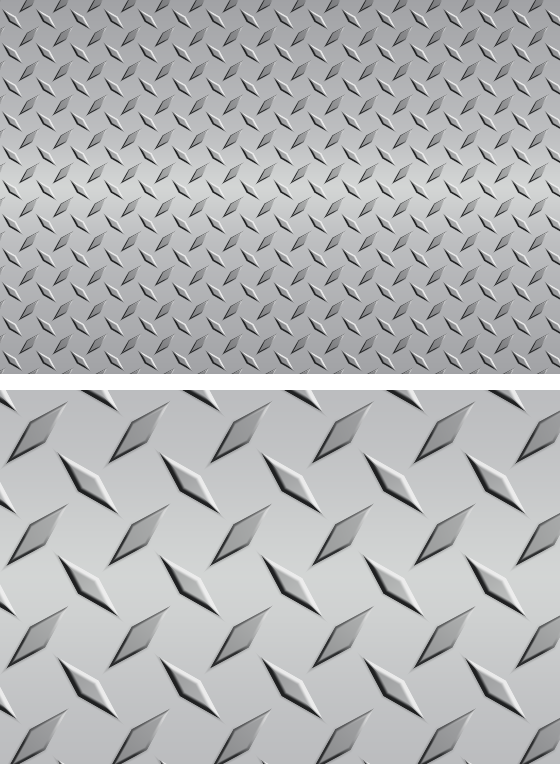
Top: the whole. Bottom: its middle third, enlarged.
Reproduce this texture procedurally as a Shadertoy shader.

```glsl
#define REPEATS vec2(16.5, 10.95)
#define PHASE vec2(0.368, 0.388)
#define STUD_SIZE vec2(0.43, 0.125)
#define SKEW 0.15
#define WIDE_BEVEL 0.062
#define THIN_BEVEL 0.034
#define EDGE_GREY vec3(0.632, 0.636, 0.648)
#define RAMP_GAIN vec3(0.152, 0.153, 0.148)
#define SHEEN_GAIN vec3(0.042, 0.046, 0.037)
#define SHEEN_WIDTH 0.09
#define HIGHLIGHT vec3(0.95)
#define SHADOW vec3(0.12, 0.125, 0.13)

// Plate tone: a linear ramp with a narrow sheen across the middle
vec3 plateColor(float y) {
    float d = abs(y - 0.5);
    float sheen = exp(-d * d / (SHEEN_WIDTH * SHEEN_WIDTH));
    return EDGE_GREY + RAMP_GAIN * (1.0 - 2.0 * d) + SHEEN_GAIN * sheen;
}

// Bevelled rhombus repeated per cell; slope is +1 for rising, -1 for falling
vec3 addStuds(vec3 plate, vec2 cell, float slope, float aa) {
    bool rising = slope > 0.0;
    vec2 p = fract(cell + 0.5) - 0.5;
    vec2 q = vec2(p.x + slope * p.y, p.y - slope * p.x) * 0.70711;
    q.x -= SKEW * q.y;

    // Signed distance to the nearest side
    vec2 normal = normalize(STUD_SIZE.yx);
    float dist = dot(abs(q), normal) - STUD_SIZE.x * normal.x;

    // Falling studs are lit across; rising ones fade from shade to light along
    float along = q.x / STUD_SIZE.x;
    float lit = rising ? clamp(2.0 * along - 0.4, -1.0, 1.0) : clamp(q.y / aa, -1.0, 1.0);

    // Top face, brightening towards its right-hand tip
    float ramp = 0.5 + 0.5 * along;
    vec3 face = plate * (rising ? mix(0.72, 0.86, ramp) : mix(0.74, 0.96, ramp));

    // Sloping sides: broad on falling studs, fine lines on rising ones
    float width = rising ? THIN_BEVEL : WIDE_BEVEL;
    float side = smoothstep(-width - 0.3 * aa, -0.4 * width, dist);
    float strength = rising ? (lit > 0.0 ? 0.6 : 0.9) : (lit > 0.0 ? 0.9 : 1.0);
    vec3 stud = mix(face, lit > 0.0 ? HIGHLIGHT : SHADOW, side * strength * abs(lit));

    // A dark seam keeps the outline of rising studs unbroken on the left
    if (rising) {
        float seam = smoothstep(-0.03, -0.005, dist) * smoothstep(-aa, aa, q.y);
        stud = mix(stud, SHADOW, 0.55 * seam * (1.0 - max(-lit, 0.0)));
    }

    // Thin contact shade on the unlit sides
    float shade = (1.0 - smoothstep(0.0, 0.03, dist)) * max(-lit, 0.0);
    vec3 ground = plate * (1.0 - 0.15 * shade);
    return mix(ground, stud, 1.0 - smoothstep(-0.5 * aa, 0.5 * aa, dist));
}

void mainImage(out vec4 fragColor, in vec2 fragCoord) {
    vec2 uv = fragCoord / iResolution.xy;
    vec2 cell = uv * REPEATS - PHASE;
    float aa = REPEATS.y / iResolution.y;

    // The two slopes interleave, half a cell apart
    vec3 color = plateColor(uv.y);
    color = addStuds(color, cell, -1.0, aa);
    color = addStuds(color, cell + 0.5, 1.0, aa);
    fragColor = vec4(color, 1.0);
}
```
